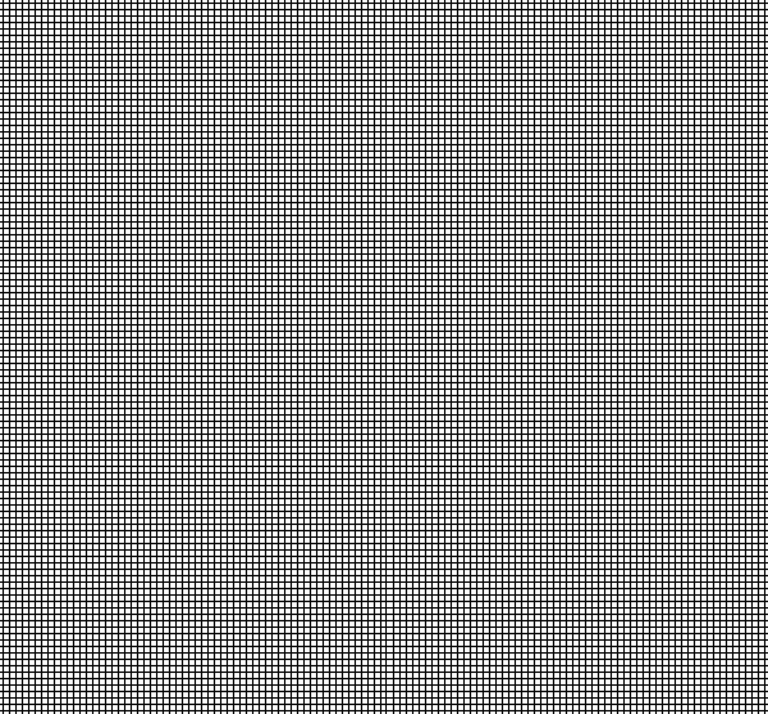
A WebGL 1 fragment shader for this pattern:

```glsl
precision highp float;
// A fine mesh of thin black lines on white paper, 120 cells across by 111 down.
// Each axis is repeated with fract, and its lines are filtered analytically
// by box coverage; one middle column sits slightly off its regular place.

uniform vec2 u_resolution;

const vec2 CELLS = vec2(120.0, 111.0);
const float LINE_WIDTH = 0.236;     // in cells
const float FILTER_PIXELS = 1.2;    // width of the smoothing box
const float SHIFTED_COLUMN = 60.0;
const float COLUMN_SHIFT = -0.18;   // in cells
const vec3 PAPER = vec3(0.99);
const vec3 INK = vec3(0.02);

// Part of a box of width footprint, centred at offset, covered by a line.
float lineCoverage(float offset, float lineWidth, float footprint) {
  float upper = min(offset + 0.5 * footprint, 0.5 * lineWidth);
  float lower = max(offset - 0.5 * footprint, -0.5 * lineWidth);
  return clamp((upper - lower) / footprint, 0.0, 1.0);
}

// Sideways displacement of the line in a given column.
float columnShift(float column, float shiftedColumn, float shift) {
  return shift * (1.0 - step(0.5, abs(column - shiftedColumn)));
}

void main() {
  vec2 grid = gl_FragCoord.xy / u_resolution * CELLS;
  vec2 footprint = FILTER_PIXELS * CELLS / u_resolution;

  // Signed distance from the line through the middle of each cell
  vec2 offset = fract(grid) - 0.5;
  offset.x -= columnShift(floor(grid.x), SHIFTED_COLUMN, COLUMN_SHIFT);

  // Paper shows only where neither set of lines covers it
  float vertical = lineCoverage(offset.x, LINE_WIDTH, footprint.x);
  float horizontal = lineCoverage(offset.y, LINE_WIDTH, footprint.y);
  float openness = (1.0 - vertical) * (1.0 - horizontal);

  gl_FragColor = vec4(mix(INK, PAPER, openness), 1.0);
}
```
